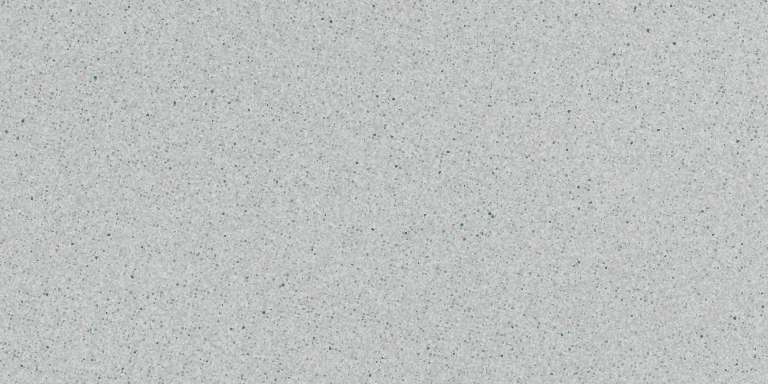
Write a Shadertoy shader that draws this texture.

```glsl
vec3 hash3(vec2 cell) {
    vec3 q = fract(cell.xyx * vec3(0.1031, 0.1030, 0.0973));
    q += dot(q, q.yxz + 33.33);
    return fract((q.xxy + q.yzz) * q.zyx);
}

mat2 turn(float a) {
    return mat2(cos(a), sin(a), -sin(a), cos(a));
}

// Cellular noise: every grain has one tone, blended softly at its borders
float grains(vec2 p, float sharpness) {
    vec2 cell = floor(p);
    float tone = 0.0, total = 0.0;
    for (int y = -1; y <= 1; y++)
    for (int x = -1; x <= 1; x++) {
        vec2 id = cell + vec2(x, y);
        vec3 rnd = hash3(id + 217.0);
        vec2 d = id + rnd.xy - p;
        float weight = exp(-sharpness * dot(d, d));
        tone += weight * rnd.z;
        total += weight;
    }
    return tone / total;
}

// Scattered oval chips: x = coverage, y = random shade of the chip
vec2 chips(vec2 p, float density, float radius, float softness) {
    vec2 id = floor(p);
    vec3 place = hash3(id + 91.0);
    vec3 form = hash3(id + 503.0);
    vec2 d = turn(6.283 * form.x) * (fract(p) - 0.5 - 0.4 * (place.xy - 0.5));
    d.y *= 1.0 + 0.7 * form.y;
    float size = radius * mix(0.5, 1.0, form.z * form.z);
    float cover = 1.0 - smoothstep(size - softness, size + softness, length(d));
    return vec2(cover * step(place.z, density), fract(form.x * 7.0 + form.y));
}

void mainImage(out vec4 fragColor, in vec2 fragCoord) {
    vec2 p = fragCoord / iResolution.y;
    float pixel = 1.0 / iResolution.y;

    // Fine stone grain, warm in the dark and cool in the light
    float fine = grains(turn(0.4) * p * 245.0, 6.0) - 0.5;
    float coarse = grains(turn(1.1) * p * 110.0, 6.0) - 0.5;
    float tone = 0.5 + 0.87 * fine + 0.2 * coarse;
    vec3 color = mix(vec3(0.693, 0.697, 0.690), vec3(0.820, 0.834, 0.831), tone);

    // Broad unevenness of the slab
    float drift = sin(p.x * 3.1 + 1.7 * sin(p.y * 2.3)) + sin(p.y * 5.3 - p.x * 2.2 + 1.0);
    color += 0.003 * drift + 0.006 * (p.x - 1.0);

    // Faint worn smudges
    vec2 warp = 0.12 * sin(p.yx * 31.0 + 2.0 * sin(p * 47.0));
    vec2 smudge = chips(turn(0.5) * p * 9.0 + warp, 0.1, 0.2, 0.14);
    color -= 0.05 * smudge.x * grains(p * 48.0, 5.0);

    // Pale chips
    vec2 pale = chips(turn(0.8) * p * 95.0, 0.17, 0.36, 45.0 * pixel);
    color = mix(color, vec3(0.87, 0.88, 0.875), 0.6 * pale.x);

    // Small dark chips, mostly grey teal with a few brown ones
    vec2 dark = chips(turn(0.27) * p * 92.0, 0.34 - 0.04 * p.x, 0.38, 40.0 * pixel);
    vec3 darkColor = mix(vec3(0.42, 0.54, 0.56), vec3(0.63, 0.67, 0.67), dark.y);
    darkColor = mix(darkColor, vec3(0.62, 0.55, 0.52), step(0.88, dark.y));
    color = mix(color, darkColor, 0.8 * dark.x);

    // Rare deep teal chips
    vec2 teal = chips(turn(0.95) * p * 62.0, 0.035, 0.28, 29.0 * pixel);
    vec3 tealColor = mix(vec3(0.20, 0.39, 0.46), vec3(0.38, 0.46, 0.47), teal.y);
    color = mix(color, tealColor, 0.85 * teal.x);

    fragColor = vec4(color, 1.0);
}
```
